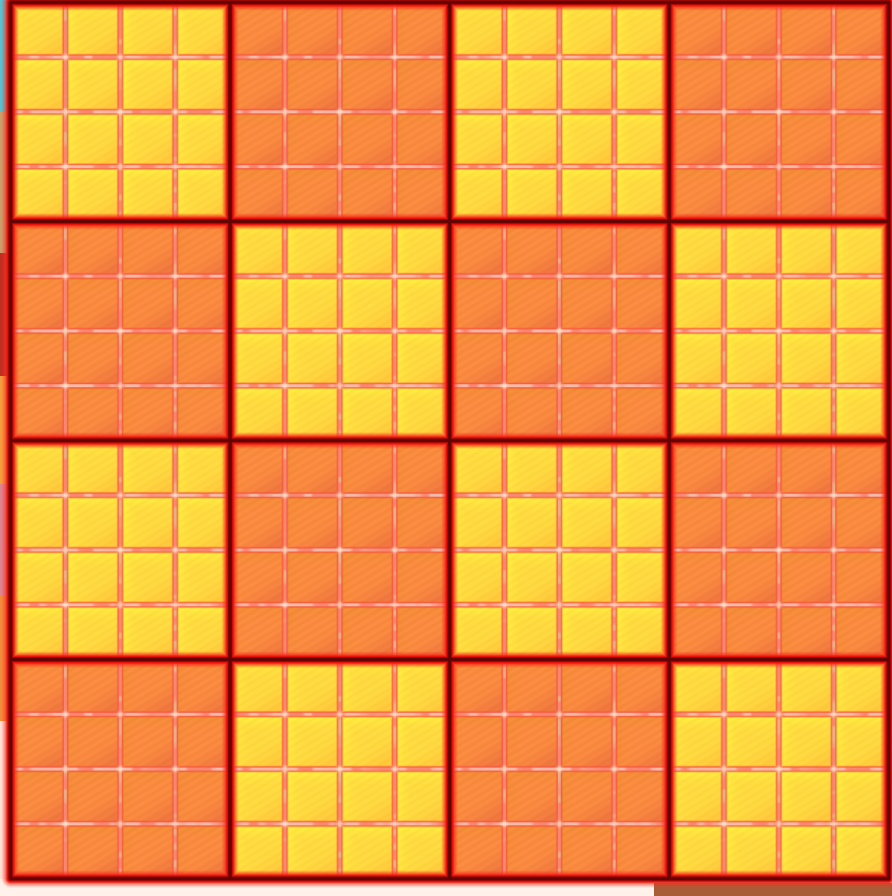
A WebGL 1 fragment shader for this pattern:

```glsl
precision highp float;
// Checkerboard of yellow and orange glazed tiles, each split 4 x 4, in glowing red frames.
uniform vec2 u_resolution;

float hash(vec2 p) {
  return fract(sin(dot(p, vec2(127.1, 311.7))) * 43758.5453);
}

// Smooth noise along a line; every line has its own seed.
float lineNoise(float x, float seed) {
  float i = floor(x);
  return mix(hash(vec2(i, seed)), hash(vec2(i + 1.0, seed)), smoothstep(0.0, 1.0, x - i));
}

// Coverage of a line with the given half width and edge softness.
float stroke(float dist, float halfWidth, float soft) {
  return 1.0 - smoothstep(halfWidth - soft, halfWidth + soft, dist);
}

// Glaze of one small square, shaded from top left to bottom right.
vec3 glaze(vec2 f, bool yellow) {
  float slope = f.x * 0.4 + f.y * 0.6;
  float hatch = 0.012 * sin((f.x * 0.6 + f.y) * 45.0);
  float rim = exp(-9.0 * min(f.x, f.y)) * (1.0 - slope);
  float corner = smoothstep(0.55, 1.0, slope + hatch);
  vec3 body = yellow ? vec3(1.0, 0.85, 0.25) : vec3(0.98, 0.54, 0.25);
  vec3 shade = yellow ? vec3(1.0, 0.77, 0.23) : vec3(0.93, 0.45, 0.24);
  vec3 light = yellow ? vec3(1.0, 1.0, 0.24) : vec3(0.93, 0.56, 0.18);
  vec3 color = mix(body, shade, corner);
  return mix(color, light, clamp(rim * 1.3, 0.0, 0.85)) + hatch;
}

// Thin strips outside the board: colour bands at the left, pale border below.
vec3 margin(vec2 uv, vec2 g) {
  float y = 1.0 - uv.y;
  vec3 color = vec3(0.35, 0.76, 0.82);
  color = mix(color, vec3(0.80, 0.62, 0.42), step(0.125, y));
  color = mix(color, vec3(0.75, 0.18, 0.13), step(0.282, y));
  color = mix(color, vec3(0.96, 0.62, 0.25), step(0.42, y));
  color = mix(color, vec3(0.87, 0.52, 0.57), step(0.54, y));
  color = mix(color, vec3(0.95, 0.55, 0.24), step(0.665, y));
  color = mix(color, vec3(1.0, 0.88, 0.84), step(0.805, y));
  if (g.y > 4.0) {
    color = vec3(1.0, 0.95, 0.92);
    if (uv.x > 0.733 && y > 0.986) color = vec3(0.66, 0.36, 0.22);
  }
  return color;
}

void main() {
  vec2 uv = gl_FragCoord.xy / u_resolution;
  // Board space: one unit per tile, y downwards.
  vec2 g = (vec2(uv.x, 1.0 - uv.y) - vec2(0.0118, 0.0026)) / vec2(0.2461, 0.2445);
  float pixel = 4.09 / min(u_resolution.x, u_resolution.y);

  // Small squares
  vec2 tile = floor(g);
  vec2 cell = fract(g) * 4.0;
  vec3 color = glaze(fract(cell), mod(tile.x + tile.y, 2.0) < 0.5);

  // Pink joints with red sides, worn alike in every tile
  vec2 joint = abs(fract(cell + 0.5) - 0.5) * 0.25;
  vec2 id = floor(cell + 0.5);
  float nearest = min(joint.x, joint.y);
  color = mix(color, vec3(0.97, 0.34, 0.25), 0.88 * stroke(nearest, 0.0135, max(0.006, pixel * 0.6)));
  float soft = max(0.0035, pixel * 0.5);
  float vertical = stroke(joint.x, 0.0068, soft);
  float horizontal = stroke(joint.y, 0.0068, soft);
  float wearX = lineNoise(cell.y * 7.0, id.x + 3.0);
  float wearY = lineNoise(cell.x * 7.0, id.y + 13.0);
  vec3 pink = vec3(0.97, 0.54, 0.46);
  vec3 chalk = vec3(0.96, 0.82, 0.76);
  color = mix(color, mix(pink, vec3(0.92, 0.70, 0.55), smoothstep(0.5, 0.9, wearX)), vertical * 0.95);
  color = mix(color, mix(pink, chalk, 0.75 * smoothstep(0.25, 0.85, wearY)), horizontal * 0.95);

  // Pale glints where joints cross
  float glint = exp(-dot(joint, joint) / 0.00016);
  color = mix(color, vec3(1.0, 0.90, 0.80), glint * (0.4 + 0.5 * hash(id + 5.0)));

  // Outer strips
  bool outside = g.x < 0.0 || g.y < 0.0 || g.x > 4.0 || g.y > 4.0;
  if (outside) color = margin(uv, g);

  // Red glow and dark core of the frames
  vec2 edge = abs(g - clamp(floor(g + 0.5), 0.0, 4.0));
  vec2 beyond = max(max(-g, g - 4.0), 0.0);
  float frame = outside ? length(beyond) : min(edge.x, edge.y);
  float spread = outside ? 0.014 : 0.009;
  color = mix(color, vec3(0.97, 0.20, 0.12), 0.75 * stroke(frame, 0.03, spread + pixel * 0.5));
  color = mix(color, vec3(0.90, 0.05, 0.03), stroke(frame, 0.018, max(0.007, pixel * 0.6)));
  color = mix(color, vec3(0.36, 0.01, 0.01), 0.95 * stroke(frame, 0.009, max(0.005, pixel * 0.6)));
  gl_FragColor = vec4(clamp(color, 0.0, 1.0), 1.0);
}
```
